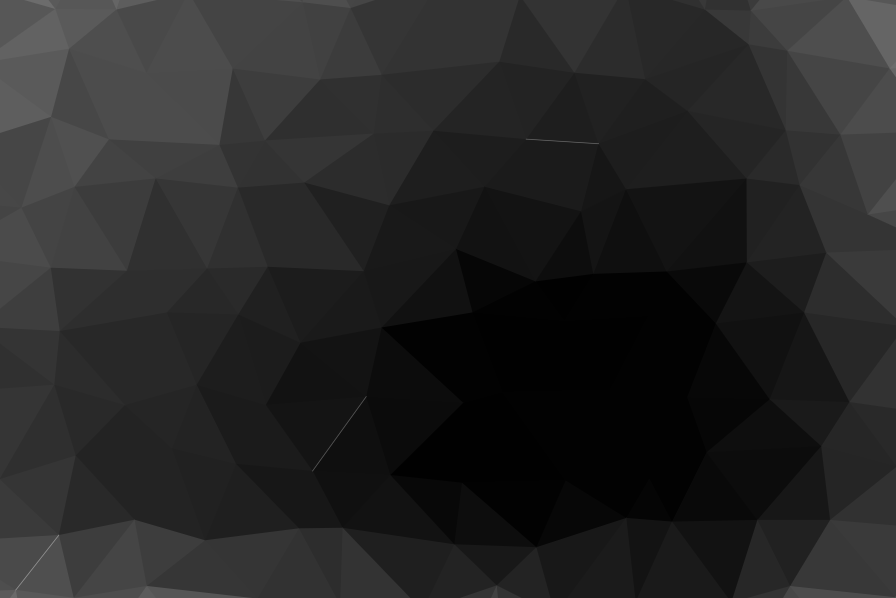
This background is drawn by a Shadertoy shader. Its source:

```glsl
#define CELL vec2(0.135, 0.112)
#define JITTER 0.56
#define HOLE_CENTER vec2(0.950, 0.345)
#define HOLE_RADIUS vec2(0.275, 0.218)
#define HOLE_SHADE 0.006
#define RIM_SHADE 0.035
#define FACET_CONTRAST 0.12
#define HAIRLINE_CHANCE 0.016
#define HAIRLINE_WIDTH 0.0016
#define HAIRLINE_SHADE 0.22

float hash(vec2 q) {
    vec3 a = fract(q.xyx * 0.1031);
    a += dot(a, a.yzx + 33.33);
    return fract((a.x + a.y) * a.z);
}

// Staggered lattice point, moved at random
vec2 meshVertex(vec2 id) {
    vec2 offset = vec2(hash(id + 17.3), hash(id + 61.7)) - 0.5;
    return (id + vec2(0.5 * mod(id.y, 2.0), 0.0) + JITTER * offset) * CELL;
}

// Grey falloff with its own slope on each side of the dark area
float shadeField(vec2 p) {
    vec2 d = p - vec2(0.957, 0.336);
    float side = d.x < 0.0 ? 0.24 * max(-d.x - 0.10, 0.0)
                           : 0.60 * max(d.x - 0.24, 0.0);
    float rise = d.y > 0.0 ? 0.31 * max(d.y - 0.05, 0.0)
                           : 0.90 * max(-d.y - 0.17, 0.0);
    vec2 h = abs(p - HOLE_CENTER) / HOLE_RADIUS;
    float hole = pow(dot(h * h * h, vec2(1.0)), 1.0 / 3.0);
    return mix(HOLE_SHADE, max(side + rise, RIM_SHADE), smoothstep(0.84, 1.0, hole));
}

float edgeDistance(vec2 p, vec2 a, vec2 b) {
    vec2 e = b - a, q = p - a;
    return (e.x * q.y - e.y * q.x) / length(e);
}

float segmentDistance(vec2 p, vec2 a, vec2 b) {
    vec2 e = b - a, q = p - a;
    return length(q - e * clamp(dot(q, e) / dot(e, e), 0.0, 1.0));
}

// Flat facet: x is weighted shade, y is coverage
vec2 facet(vec2 p, vec2 a, vec2 b, vec2 c, float pixel) {
    float inside = min(edgeDistance(p, a, b),
                   min(edgeDistance(p, b, c), edgeDistance(p, c, a)));
    float coverage = clamp(0.5 + inside / pixel, 0.0, 1.0);
    vec2 center = (a + b + c) / 3.0;
    float tint = 1.0 + FACET_CONTRAST * 2.0 * (hash(center * 419.0) - 0.5);
    return coverage * vec2(shadeField(center) * tint, 1.0);
}

// Rare thin bright seam along a facet edge
float hairline(vec2 p, vec2 a, vec2 b, float chance, float pixel) {
    float lit = step(chance, HAIRLINE_CHANCE);
    float d = segmentDistance(p, a, b);
    return lit * (1.0 - smoothstep(0.0, 0.5 * HAIRLINE_WIDTH + pixel * 0.5, d));
}

void mainImage(out vec4 fragColor, in vec2 fragCoord) {
    float pixel = 1.0 / iResolution.y;
    vec2 p = fragCoord * pixel;
    vec2 home = floor(p / CELL);
    vec2 sum = vec2(0.0);
    float seam = 0.0;

    for (int y = -1; y <= 1; y++) {
        for (int x = -2; x <= 1; x++) {
            // Corners of one quad, counterclockwise
            vec2 id = home + vec2(x, y);
            vec2 a = meshVertex(id);
            vec2 b = meshVertex(id + vec2(1.0, 0.0));
            vec2 c = meshVertex(id + vec2(1.0, 1.0));
            vec2 d = meshVertex(id + vec2(0.0, 1.0));

            // Split along the shorter diagonal
            if (distance(a, c) < distance(b, d)) {
                sum += facet(p, a, b, c, pixel) + facet(p, a, c, d, pixel);
            } else {
                sum += facet(p, a, b, d, pixel) + facet(p, b, c, d, pixel);
            }
            seam = max(seam, hairline(p, a, b, hash(id + 5.1), pixel));
            seam = max(seam, hairline(p, a, d, hash(id + 9.7), pixel));
        }
    }

    float shade = sum.x / max(sum.y, 0.001);
    shade += HAIRLINE_SHADE * seam;
    fragColor = vec4(vec3(shade), 1.0);
}
```
